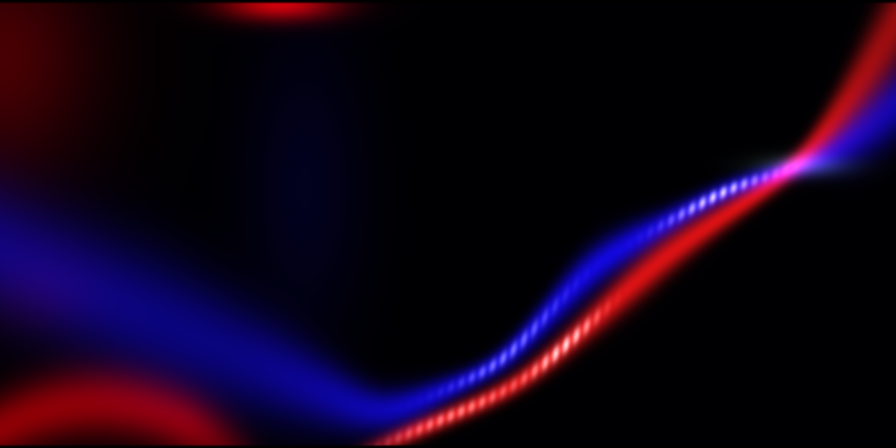
Write a Shadertoy shader that draws this background.

```glsl
const vec3 BLUE = vec3(0.08, 0.03, 1.0);
const vec3 RED = vec3(1.0, 0.08, 0.08);
const vec3 DEEP_RED = vec3(1.0, 0.0, 0.02);
const vec3 NIGHT = vec3(0.0, 0.0, 0.008);
const float BEAD_SPACING = 0.0234;

float bell(float t, float width) {
    t /= width;
    return exp(-t * t);
}

float glow(vec2 p, vec2 center, vec2 radius) {
    vec2 q = (p - center) / radius;
    return exp(-dot(q, q));
}

// Rounded change of slope, starting at the given knot
float bend(float x, float knot, float slope, float softness) {
    return slope * softness * log(1.0 + exp((x - knot) / softness));
}

float blueCurve(float x) {
    float s = 0.03;
    return 0.44 - 0.44 * x
        + bend(x, 0.85, 0.88, s) + bend(x, 1.125, 0.70, s)
        + bend(x, 1.32, -0.58, s) + bend(x, 1.63, -0.27, s)
        + bend(x, 1.86, 0.55, s);
}

float redCurve(float x) {
    float s = 0.04;
    return 0.01 + 0.42 * (x - 0.86)
        + bend(x, 1.165, 0.50, s) + bend(x, 1.49, -0.28, s)
        + bend(x, 1.80, 0.75, s) + bend(x, 1.93, 0.45, s);
}

// Approximate distance to a curve from its height and a nearby height
float curveDistance(float y, float height, float nextHeight, float stepX) {
    float slope = (nextHeight - height) / stepX;
    return (y - height) / sqrt(1.0 + slope * slope);
}

float beads(float x, float spacing) {
    return 0.65 + 0.35 * cos(6.28318 * x / spacing);
}

void mainImage(out vec4 fragColor, in vec2 fragCoord) {
    vec2 p = fragCoord / iResolution.xy * vec2(2.0, 1.0);
    float e = 0.004;
    float blueDist = curveDistance(p.y, blueCurve(p.x), blueCurve(p.x + e), e);
    float redDist = curveDistance(p.y, redCurve(p.x), redCurve(p.x + e), e);
    float flare = smoothstep(1.75, 2.0, p.x);

    // Ribbon widths and strengths along the canvas
    float blueWidth = 0.022 + 0.11 * (1.0 - smoothstep(0.3, 1.1, p.x))
        + 0.016 * bell(p.x - 1.35, 0.13) + 0.035 * flare;
    float redWidth = 0.021 + 0.014 * bell(p.x - 1.46, 0.17) + 0.03 * flare;
    float bluePower = mix(0.48, 0.85, smoothstep(0.5, 1.15, p.x)) - 0.2 * flare;
    float redPower = 0.85 * smoothstep(0.72, 0.95, p.x) - 0.25 * flare;

    vec3 color = NIGHT;
    color += BLUE * bluePower * bell(blueDist, blueWidth);
    color += RED * redPower * bell(redDist, redWidth);

    // Broad red clouds at the left and a faint blue veil
    float hump = 0.10 - 1.2 * (p.x - 0.22) * (p.x - 0.22);
    float humpFade = 1.0 - smoothstep(0.4, 0.65, p.x);
    color += DEEP_RED * 0.55 * humpFade * bell(p.y - hump, 0.075);
    color += DEEP_RED * 0.28 * glow(p, vec2(0.0, 0.87), vec2(0.21, 0.25));
    color += DEEP_RED * 0.08 * glow(p, vec2(0.08, 0.34), vec2(0.14, 0.10));
    color += DEEP_RED * 0.80 * glow(p, vec2(0.625, 0.99), vec2(0.13, 0.036));
    color += BLUE * 0.11 * glow(p, vec2(0.68, 0.58), vec2(0.13, 0.33));

    // Beaded hot cores
    float bead = beads(p.x, BEAD_SPACING);
    float blueHeat = 0.45 * bell(p.x - 1.13, 0.11) + 0.85 * bell(p.x - 1.60, 0.10);
    float redHeat = 0.45 * bell(p.x - 1.02, 0.14) + 0.85 * bell(p.x - 1.26, 0.07);
    color += vec3(0.9, 0.9, 0.6) * blueHeat * bead * bell(blueDist, 0.011);
    color += vec3(0.5, 0.9, 0.9) * redHeat * bead * bell(redDist, 0.012);
    color += vec3(0.15, 0.22, 0.15) * glow(p, vec2(1.79, 0.63), vec2(0.10, 0.025));

    // Thin dark margins above and below
    float margin = smoothstep(0.002, 0.009, p.y) * smoothstep(0.002, 0.010, 1.0 - p.y);
    fragColor = vec4(clamp(color, 0.0, 1.0) * margin, 1.0);
}
```
